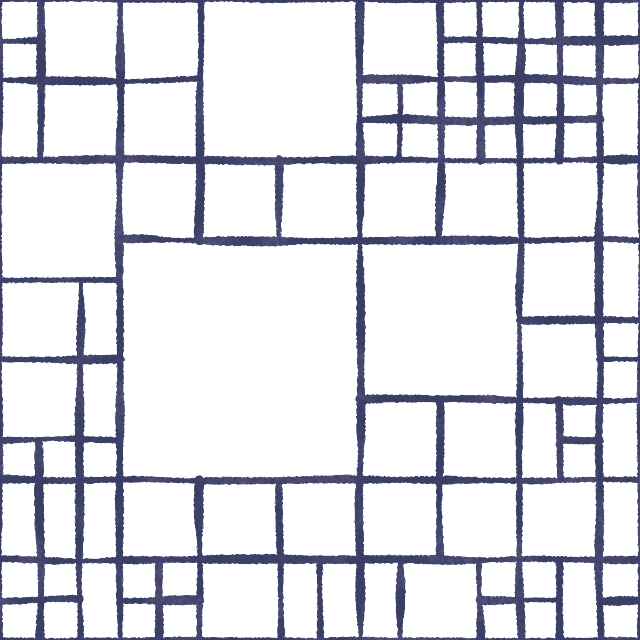
Write a Shadertoy shader that draws this pattern.

```glsl
// Hand-inked partition of a square into boxes of mixed sizes on white paper.
// Unit cells get a box id from large squares or split 2x2 blocks; wherever
// neighbouring ids differ, a wobbly rough-edged ink stroke is drawn.

const float GRID = 16.0;            // unit cells across the canvas
const float HALF_WIDTH = 0.089;     // mean stroke half width, in cells
const float WIDTH_VARIATION = 0.036;
const float WOBBLE = 0.07;          // sideways drift of the strokes
const float ROUGHNESS = 0.034;      // fine raggedness of the stroke edges
const float ROUGH_SCALE = 21.0;     // ragged bumps per cell
const float BORDER_SCALE = 0.65;    // outer frame relative to inner strokes
const float WHOLE_SHARE = 0.60;     // cumulative shares of block splits
const float HALVES_SHARE = 0.68;
const float THREE_SHARE = 0.78;
const vec3 PAPER = vec3(1.0);
const vec3 INK_DARK = vec3(0.215, 0.235, 0.385);
const vec3 INK_WORN = vec3(0.32, 0.32, 0.47);

// Large squares: lower left cell and side length
const vec3 LARGE[4] = vec3[4](
    vec3(3, 4, 6), vec3(9, 6, 4), vec3(5, 12, 4), vec3(0, 9, 3));
const vec3 DENSE = vec3(11, 12, 4); // patch where every block is quartered

float hash(vec2 p) {
    vec3 q = fract(p.xyx * 0.1031);
    q += dot(q, q.yzx + 33.33);
    return fract((q.x + q.y) * q.z);
}

float noise(vec2 p) {
    vec2 i = floor(p), f = fract(p);
    f = f * f * (3.0 - 2.0 * f);
    return mix(mix(hash(i), hash(i + vec2(1, 0)), f.x),
               mix(hash(i + vec2(0, 1)), hash(i + vec2(1, 1)), f.x), f.y);
}

bool inSquare(vec2 cell, vec3 square) {
    vec2 q = cell - square.xy;
    return min(q.x, q.y) >= 0.0 && max(q.x, q.y) < square.z;
}

// Identifies the box that owns a unit cell
float boxId(vec2 cell) {
    if (!inSquare(cell, vec3(0, 0, GRID))) return -1.0;
    for (int i = 0; i < 4; i++)
        if (inSquare(cell, LARGE[i])) return -2.0 - float(i);

    // 2x2 blocks, shifted in some regions to break up the lattice
    vec2 shift = vec2(1, 0);
    if (cell.x < 3.0 && cell.y < 9.0) shift = vec2(0, step(4.0, cell.y));
    if (cell.x >= 10.0 && cell.y < 2.0) shift = vec2(0);
    vec2 origin = floor((cell - shift) * 0.5) * 2.0 + shift;
    vec2 part = cell - origin;

    // Whole, two halves, a half with two quarters, or four quarters
    float roll = inSquare(cell, DENSE) ? 1.0 : hash(origin + 71.0);
    float sub = roll < WHOLE_SHARE ? 0.0
              : roll < HALVES_SHARE ? part.x
              : roll < THREE_SHARE ? part.x + part.x * part.y
              : part.x + 2.0 * part.y;
    return origin.x + 2.0 + 32.0 * (origin.y + 2.0) + 1024.0 * sub;
}

// Distance to strokes near p; axis 0 gives vertical, axis 1 horizontal ones
float strokeDistance(vec2 p, int axis) {
    vec2 q = axis == 0 ? p : p.yx;      // x across the stroke, y along it
    float line = round(q.x);
    float seed = line * 7.0 + float(axis) * 131.0 + 17.0;
    float border = step(line, 0.5) + step(GRID - 0.5, line);

    float drift = (noise(vec2(q.y * 0.6, seed)) - 0.5) * WOBBLE;
    float halfWidth = HALF_WIDTH
        + (noise(vec2(q.y * 0.9 + 40.0, seed)) - 0.5) * WIDTH_VARIATION * 2.0;
    halfWidth *= mix(1.0, BORDER_SCALE, border);
    drift *= 1.0 - border;

    float dist = 1.0;
    for (int i = -1; i <= 1; i++) {
        vec2 cell = vec2(line, floor(q.y) + float(i));
        vec2 before = cell - vec2(1, 0);
        float idA = boxId(axis == 0 ? cell : cell.yx);
        float idB = boxId(axis == 0 ? before : before.yx);
        if (idA != idB) {
            float beyond = max(abs(q.y - cell.y - 0.5) - 0.5, 0.0);
            dist = min(dist, length(vec2(q.x - line - drift, beyond)) - halfWidth);
        }
    }
    return dist;
}

void mainImage(out vec4 fragColor, in vec2 fragCoord) {
    vec2 p = fragCoord / iResolution.xy * GRID;
    float pixel = GRID / iResolution.y;

    // Stroke shape with ragged edges
    float dist = min(strokeDistance(p, 0), strokeDistance(p, 1));
    dist += (noise(p * ROUGH_SCALE + 5.0) - 0.5) * ROUGHNESS;
    float coverage = 1.0 - smoothstep(-0.6 * pixel, 0.6 * pixel, dist);

    // Dry patches and fine speckle inside the ink
    float patches = smoothstep(0.35, 0.85, noise(p * 1.3 + 90.0));
    float speckle = noise(p * 14.0 + 30.0);
    float wear = 0.3 * speckle + patches * (0.25 + 0.55 * speckle);
    vec3 ink = mix(INK_DARK, INK_WORN, wear);

    fragColor = vec4(mix(PAPER, ink, coverage), 1.0);
}
```
